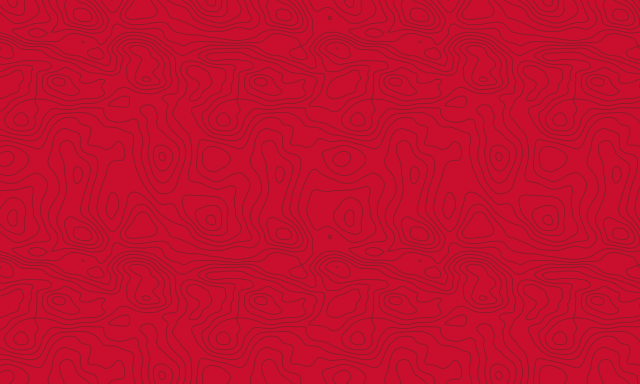
Write a WebGL 2 fragment shader that draws this pattern.

```glsl
#version 300 es
precision highp float;
// Topographic map: thin dark contour lines on a flat red ground.
// The terrain is cellular noise: softly joined cones give evenly spaced
// rings, finer bumps make them wander. Lines lie at whole height levels.

uniform vec2 u_resolution;
out vec4 fragColor;

// All lengths are in canvas heights.
const vec3  GROUND_COLOR  = vec3(0.787, 0.060, 0.176);
const vec3  LINE_COLOR    = vec3(0.350, 0.145, 0.180);
const float LINE_WIDTH    = 0.0013;
const float LEVELS        = 8.0;              // contours per cone of one cell
const vec2  TILE_SIZE     = vec2(0.877, 0.570);
const vec2  TILE_OFFSET   = vec2(0.0, 0.56);
const vec2  TILE_CELLS    = vec2(5.0, 4.0);   // cones per tile
const float COPY_COLUMNS  = 3.0;              // later columns repeat the first ones
const float CONE_JOIN     = 8.0;              // higher joins cones more sharply
const float CONE_OFFSET   = 0.45;             // spread of cone heights
const int   BUMP_LAYERS   = 2;
const float BUMP_HEIGHT   = 0.27;
const float BUMP_GAIN     = 0.28;
const float ROW_STRETCH   = 0.42;             // tall shapes mid tile, flat at its edge
const float TREND_HEIGHT  = 0.10;
const float COLUMN_HEIGHT = 0.08;
const float SLOPE_STEP    = 0.0005;
const float MIN_SLOPE     = 12.0;
const float TAU           = 6.2831853;

// Three random values for a cell of the wrapped grid.
vec3 cellHash(vec2 cell, float scale) {
    vec2 id = mod(cell, TILE_CELLS * scale);
    id.x = mod(id.x, COPY_COLUMNS * scale);
    vec3 q = fract((id.xyx + 37.0 * scale) * vec3(0.1031, 0.1030, 0.0973));
    q += dot(q, q.yxz + 33.33);
    return fract((q.xxy + q.yzz) * q.zyx);
}

// Smooth distance to the nearest jittered point, each at its own depth.
float joinedCones(vec2 p) {
    vec2 home = floor(p);
    float sum = 0.0;
    for (int j = -2; j <= 2; j++) {
        for (int i = -2; i <= 2; i++) {
            vec2 cell = home + vec2(i, j);
            vec3 rnd = cellHash(cell, 1.0);
            vec2 away = p - cell - rnd.xy;
            float dist = sqrt(dot(away, away) + 0.004);
            sum += exp(-CONE_JOIN * (dist + CONE_OFFSET * rnd.z));
        }
    }
    return -log(sum) / CONE_JOIN;
}

// Sum of smooth bumps, one at a jittered point in each cell.
float cellBumps(vec2 p, float scale) {
    vec2 home = floor(p);
    float sum = 0.0;
    for (int j = -1; j <= 1; j++) {
        for (int i = -1; i <= 1; i++) {
            vec2 cell = home + vec2(i, j);
            vec3 rnd = cellHash(cell, scale);
            vec2 away = p - cell - rnd.xy;
            float bump = max(0.0, 1.0 - dot(away, away));
            sum += (2.0 * rnd.z - 1.0) * bump * bump * bump;
        }
    }
    return sum;
}

// Terrain height, measured in contour levels.
float terrain(vec2 pos) {
    vec2 tile = pos / TILE_SIZE + TILE_OFFSET;
    float phase = TAU * tile.y;

    // Broad slope across the flat rows, ridges along the tall ones
    float height = TREND_HEIGHT * (sin(phase) + 0.5 * sin(2.0 * phase));
    float ridgeBand = 0.5 - 0.5 * cos(phase);
    float ridgeSway = 0.5 * sin(phase);
    height += COLUMN_HEIGHT * ridgeBand * cos(TAU * TILE_CELLS.x * tile.x + ridgeSway);

    // Hills, then finer bumps that bend their rings
    tile.y += ROW_STRETCH * sin(phase) / TAU;
    vec2 grid = tile * TILE_CELLS;
    height += joinedCones(grid);
    float scale = 2.0;
    float gain = BUMP_HEIGHT;
    for (int layer = 0; layer < BUMP_LAYERS; layer++) {
        height += gain * cellBumps(grid * scale, scale);
        scale *= 2.0;
        gain *= BUMP_GAIN;
    }
    return height * LEVELS;
}

// Share of the pixel covered by a line whose centre is dist away.
float lineCoverage(float dist, float pixel) {
    float inner = max(0.0, 0.5 * LINE_WIDTH - 0.8 * pixel);
    float outer = 0.5 * LINE_WIDTH + 0.8 * pixel;
    return min(1.0, LINE_WIDTH / pixel) * (1.0 - smoothstep(inner, outer, dist));
}

void main() {
    vec2 pos = gl_FragCoord.xy / u_resolution.y;
    float pixel = 1.0 / u_resolution.y;

    // Distance to the nearest contour from height and slope
    float height = terrain(pos);
    vec2 slope = vec2(terrain(pos + vec2(SLOPE_STEP, 0.0)),
                      terrain(pos + vec2(0.0, SLOPE_STEP))) - height;
    float steepness = max(length(slope) / SLOPE_STEP, MIN_SLOPE);
    float dist = abs(fract(height + 0.5) - 0.5) / steepness;

    vec3 color = mix(GROUND_COLOR, LINE_COLOR, lineCoverage(dist, pixel));
    fragColor = vec4(color, 1.0);
}
```
